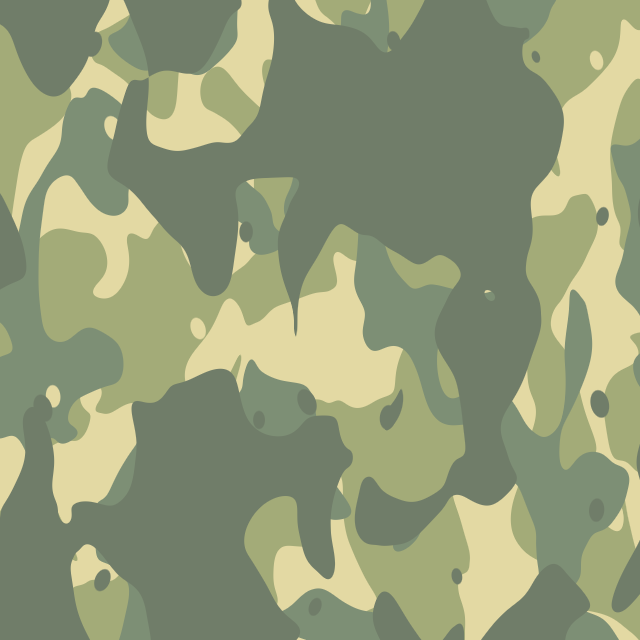
Reproduce this pattern procedurally as a WebGL 1 fragment shader.

```glsl
precision highp float;
// Woodland camouflage: flat layers of cream, olive, teal and dark green,
// each cut from warped, vertically stretched gradient noise at a threshold,
// with a scatter of small tilted oval specks between the large blobs.

uniform vec2 u_resolution;

const vec3 CREAM = vec3(0.89, 0.85, 0.64);
const vec3 OLIVE = vec3(0.64, 0.67, 0.47);
const vec3 TEAL  = vec3(0.49, 0.56, 0.46);
const vec3 DARK  = vec3(0.44, 0.49, 0.41);
const float TAU = 6.2831853;

float hash(vec2 p) {
  return fract(sin(dot(p, vec2(127.1, 311.7))) * 43758.5453);
}

// Contribution of one lattice corner: a random direction dotted with the offset.
float corner(vec2 cell, vec2 offset) {
  float angle = TAU * hash(cell);
  return dot(vec2(cos(angle), sin(angle)), offset);
}

float gradientNoise(vec2 p) {
  vec2 i = floor(p);
  vec2 f = p - i;
  vec2 w = f * f * f * (f * (f * 6.0 - 15.0) + 10.0);
  vec2 x = vec2(1.0, 0.0);
  vec2 y = vec2(0.0, 1.0);
  float low  = mix(corner(i, f), corner(i + x, f - x), w.x);
  float high = mix(corner(i + y, f - y), corner(i + x + y, f - x - y), w.x);
  return mix(low, high, w.y);
}

// Blob field: the warp pinches outlines into necks, hooks and cusps.
float blobField(vec2 p, vec2 frequency, float seed) {
  vec2 q = p * vec2(8.0, 5.5) + seed * 1.7;
  vec2 warp = vec2(gradientNoise(q), gradientNoise(q + 31.4));
  vec2 s = (p + vec2(0.09, 0.13) * warp) * frequency + seed;
  return gradientNoise(s) + 0.42 * gradientNoise(s * 2.1 + 17.3);
}

// Coverage of the region above a level, with an edge one pixel wide.
float blobMask(vec2 p, vec2 frequency, float seed, float level, float pixel) {
  float f  = blobField(p, frequency, seed);
  float fx = blobField(p + vec2(pixel, 0.0), frequency, seed);
  float fy = blobField(p + vec2(0.0, pixel), frequency, seed);
  float slope = max(length(vec2(fx - f, fy - f)), 0.0001);
  return clamp(0.5 + (f - level) / slope, 0.0, 1.0);
}

// Sparse upright ovals, at most one in each grid cell.
float speckMask(vec2 p, vec2 grid, float seed, float chance, float pixel) {
  vec2 cell = floor(p * grid);
  vec2 id = cell + seed;
  vec2 jitter = vec2(hash(id + 1.3), hash(id + 2.7));
  vec2 q = p - (cell + mix(vec2(0.3), vec2(0.7), jitter)) / grid;
  float tilt = 0.9 * (hash(id + 4.1) - 0.5);
  q = vec2(cos(tilt) * q.x - sin(tilt) * q.y, sin(tilt) * q.x + cos(tilt) * q.y);
  float radius = mix(0.006, 0.015, hash(id + 5.9));
  float dist = length(q * vec2(1.0, 0.65)) - radius;
  return clamp(0.5 - dist / pixel, 0.0, 1.0) * step(hash(id + 8.2), chance);
}

void main() {
  float pixel = 1.0 / min(u_resolution.x, u_resolution.y);
  vec2 p = gl_FragCoord.xy * pixel;

  // Paint from the light ground up to the dominant dark layer.
  vec3 color = CREAM;
  color = mix(color, OLIVE, blobMask(p, vec2(6.0, 4.0), 12.6, -0.05, pixel));
  color = mix(color, TEAL, blobMask(p, vec2(6.0, 4.4), 47.2, 0.135, pixel));
  color = mix(color, CREAM, speckMask(p, vec2(8.0, 7.0), 61.0, 0.1, pixel));
  color = mix(color, DARK, blobMask(p, vec2(5.0, 3.3), 83.9, 0.012, pixel));
  color = mix(color, DARK, speckMask(p, vec2(9.0, 7.0), 25.0, 0.3, pixel));

  gl_FragColor = vec4(color, 1.0);
}
```
